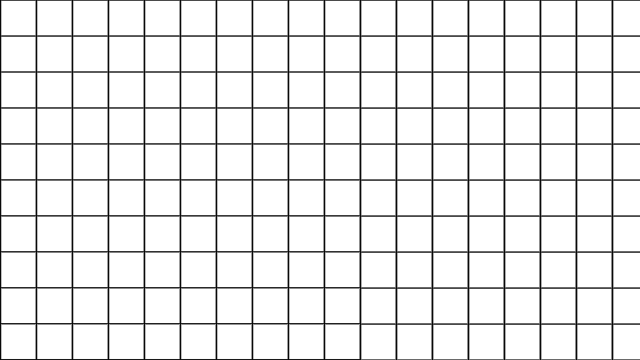
A Shadertoy shader for this pattern:

```glsl
// Lengths are fractions of the canvas height.
const float COLUMN_PITCH = 0.1;
const float COLUMN_OFFSET = 0.0012;
const float ROW_PITCH_LEFT = 0.0999;
const float ROW_PITCH_RIGHT = 0.1;
const float ROW_OFFSET = 0.0002;
const float SEAM_X = 1.0012;
const float COLUMN_WIDTH_LEFT = 0.0045;
const float COLUMN_WIDTH_RIGHT = 0.0049;
const float ROW_WIDTH = 0.0038;
const float EDGE_SOFTNESS = 1.1;
const vec3 PAPER = vec3(1.0);
const vec3 INK = vec3(0.03);

// Distance to the nearest of evenly spaced lines
float lineDistance(float position, float pitch) {
    return abs(mod(position + 0.5 * pitch, pitch) - 0.5 * pitch);
}

// Antialiased coverage of a line of the given width
float lineCoverage(float dist, float width, float blur) {
    return clamp((0.5 * width - dist) / blur + 0.5, 0.0, 1.0);
}

void mainImage(out vec4 fragColor, in vec2 fragCoord) {
    vec2 uv = fragCoord / iResolution.y;
    float blur = EDGE_SOFTNESS / iResolution.y;
    float depth = 1.0 - uv.y;

    // Rows drift and columns thicken slightly past the seam
    bool rightSide = uv.x > SEAM_X;
    float rowPitch = rightSide ? ROW_PITCH_RIGHT : ROW_PITCH_LEFT;
    float columnWidth = uv.x > SEAM_X - 0.5 * COLUMN_PITCH
        ? COLUMN_WIDTH_RIGHT : COLUMN_WIDTH_LEFT;

    float column = lineCoverage(lineDistance(uv.x - COLUMN_OFFSET, COLUMN_PITCH), columnWidth, blur);
    float row = lineCoverage(lineDistance(depth - ROW_OFFSET, rowPitch), ROW_WIDTH, blur);

    fragColor = vec4(mix(PAPER, INK, max(column, row)), 1.0);
}
```
